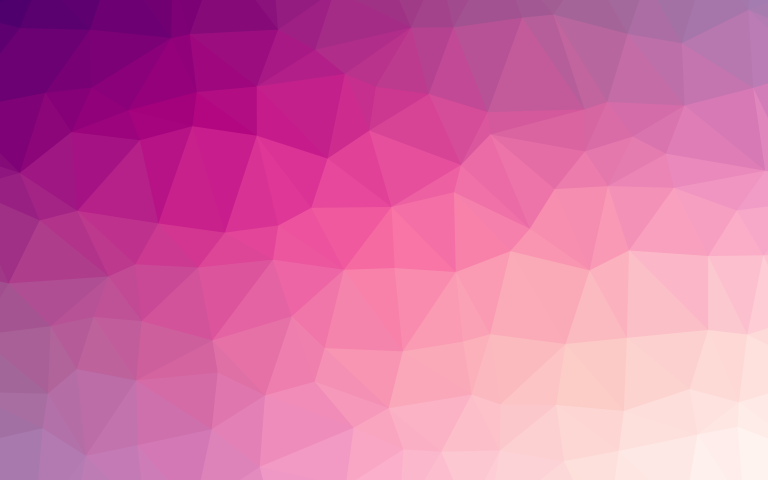
A Shadertoy shader for this background:

```glsl
// Low-poly mesh of flat triangles, running from deep violet (top left) to cream.
// A jittered grid gives the vertices; each quad is split along its Delaunay diagonal,
// and each triangle takes the mean of a horizontal and a vertical colour ramp.

const float ROWS = 8.0; // grid cells over the canvas height

float cross2(vec2 a, vec2 b) { return a.x * b.y - a.y * b.x; }

vec2 hash22(vec2 p) {
    vec3 h = fract(p.xyx * vec3(0.1031, 0.1030, 0.0973));
    h += dot(h, h.yzx + 33.33);
    return fract((h.xx + h.yz) * h.zy);
}

// Grid vertex, moved by up to 0.4 cells so that quads never self-intersect
vec2 vertex(vec2 cell) {
    return cell + 0.5 + 0.8 * (hash22(cell + 17.0) - 0.5);
}

// Violet, magenta, pink and cream in nine even steps
vec3 ramp(float t) {
    vec3 stops[9] = vec3[9](
        vec3(0.286, 0.000, 0.416), vec3(0.478, 0.004, 0.467), vec3(0.682, 0.004, 0.494),
        vec3(0.867, 0.204, 0.592), vec3(0.969, 0.408, 0.631), vec3(0.980, 0.624, 0.710),
        vec3(0.988, 0.773, 0.753), vec3(0.992, 0.878, 0.867), vec3(1.000, 0.969, 0.953));
    float x = clamp(t, 0.0, 1.0) * 8.0;
    int i = min(int(x), 7);
    return mix(stops[i], stops[i + 1], x - float(i));
}

vec3 meshColor(vec2 uv) {
    return 0.5 * (ramp(uv.x) + ramp(1.0 - uv.y));
}

// Signed distance to the line a-b, positive on its left
float leftOf(vec2 p, vec2 a, vec2 b) {
    return cross2(normalize(b - a), p - a);
}

// Flat colour in rgb, weighted by the smooth coverage in alpha
vec4 triangle(vec2 p, vec2 a, vec2 b, vec2 c, vec2 extent) {
    float inside = min(leftOf(p, a, b), min(leftOf(p, b, c), leftOf(p, c, a)));
    float coverage = clamp(0.5 + inside * iResolution.y / ROWS, 0.0, 1.0);
    return coverage * vec4(meshColor((a + b + c) / (3.0 * extent)), 1.0);
}

void mainImage(out vec4 fragColor, in vec2 fragCoord) {
    vec2 extent = ROWS * iResolution.xy / iResolution.y;
    vec2 p = fragCoord / iResolution.y * ROWS;
    vec2 home = floor(p - 0.5);
    vec4 sum = vec4(0.0);

    // Jitter can push a neighbouring quad over this point, so test 3 by 3
    for (int j = -1; j <= 1; j++)
    for (int i = -1; i <= 1; i++) {
        vec2 cell = home + vec2(i, j);
        vec2 a = vertex(cell);
        vec2 b = vertex(cell + vec2(1, 0));
        vec2 c = vertex(cell + vec2(1, 1));
        vec2 d = vertex(cell + vec2(0, 1));

        // Sine of the angles at b and d together: negative means split b-d
        float angleSum = cross2(c - b, a - b) * dot(a - d, c - d)
                       + dot(c - b, a - b) * cross2(a - d, c - d);
        if (angleSum < 0.0) {
            vec2 first = a;
            a = b; b = c; c = d; d = first;
        }
        sum += triangle(p, a, b, c, extent) + triangle(p, a, c, d, extent);
    }
    fragColor = vec4(sum.rgb / max(sum.a, 1e-4), 1.0);
}
```
